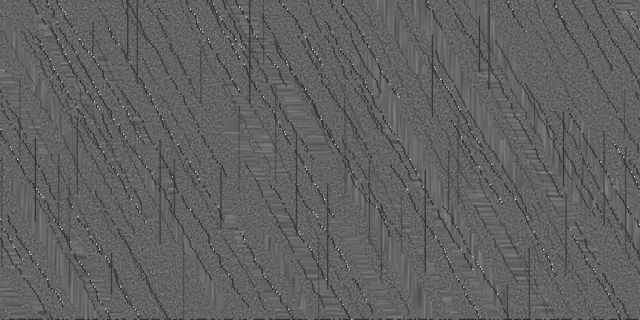
A Shadertoy shader for this texture:

```glsl
// Grey grain crossed by slanting beaded cracks, streaked bands and upright scratches.
#define GRAIN_SCALE 165.0
#define GRAIN_CONTRAST 0.135
#define STREAK_SCALE 140.0
#define STREAK_CONTRAST 0.18
#define BAND_COUNT 32
#define CRACK_COUNT 126
#define SCRATCH_COUNT 42
#define CRACK_WIDTH 0.0046
#define SCRATCH_WIDTH 0.0041
#define STEPS 128.0
#define SLANT 0.56
#define BASE_GREY 0.389

vec2 hash2(vec2 p) {
    vec3 q = fract(p.xyx * vec3(0.1031, 0.1030, 0.0973));
    q += dot(q, q.yzx + 33.33);
    return fract((q.xx + q.yz) * q.zy);
}

float slopeDot(vec2 cell, vec2 offset) {
    return dot(hash2(cell) * 2.0 - 1.0, offset);
}

float gradientNoise(vec2 p) {
    vec2 i = floor(p), f = fract(p);
    vec2 u = f * f * (3.0 - 2.0 * f);
    vec2 e = vec2(0.0, 1.0);
    return mix(mix(slopeDot(i, f), slopeDot(i + e.yx, f - e.yx), u.x),
               mix(slopeDot(i + e.xy, f - e.xy), slopeDot(i + e.yy, f - e.yy), u.x), u.y);
}

// Coverage of the interval lo..hi with edges softened over one pixel.
float span(float v, float lo, float hi, float px) {
    return clamp((v - lo) / px + 0.5, 0.0, 1.0) * clamp((hi - v) / px + 0.5, 0.0, 1.0);
}

float grain(vec2 p) {
    vec2 turned = mat2(0.8, 0.6, -0.6, 0.8) * p;
    float fine = gradientNoise(turned * GRAIN_SCALE);
    fine += gradientNoise(turned.yx * GRAIN_SCALE * vec2(0.8, 1.4) + 40.0);
    return BASE_GREY + GRAIN_CONTRAST * fine;
}

// Stepped slanting bands, filled with level or upright streaks.
float addBands(float grey, vec2 p, float px) {
    for (int i = 0; i < BAND_COUNT; i++) {
        float id = float(i);
        vec2 a = hash2(vec2(id, 11.3)), b = hash2(vec2(id, 27.9)), c = hash2(vec2(id, 43.1));
        bool level = c.x < 0.55;
        float cells = level ? mix(28.0, 80.0, c.y) : 100.0;
        float cell = floor((level ? p.y : p.x) * cells);
        vec2 stepped = level ? vec2(p.x, (cell + 0.5) / cells) : vec2((cell + 0.5) / cells, p.y);
        float jitter = (hash2(vec2(cell + 200.0, id)).x - 0.5) * 0.014;
        float start = 2.6 * (id + a.x) / float(BAND_COUNT);
        float s = stepped.x + SLANT * stepped.y - start + jitter;
        float width = mix(0.025, 0.06, a.y);
        float top = mix(0.25, 1.25, b.x);
        float mask = span(s, 0.0, width, px) * span(p.y, top - mix(0.25, 0.85, b.y), top, px);
        vec2 stretch = level ? vec2(9.0, STREAK_SCALE) : vec2(STREAK_SCALE, 9.0);
        float streak = gradientNoise(p * stretch + id * 7.3);
        float fill = BASE_GREY + 0.01 + STREAK_CONTRAST * streak;
        grey = mix(grey, fill, mask);
    }
    return grey;
}

// Staircase cracks spread evenly, a few carrying white beads.
float addCracks(float grey, vec2 p, float px) {
    float row = floor(p.y * STEPS);
    float y = (row + 0.5) / STEPS;
    for (int i = 0; i < CRACK_COUNT; i++) {
        float id = float(i);
        vec2 a = hash2(vec2(id, 61.7)), b = hash2(vec2(id, 83.3));
        float start = 2.65 * (id + 1.5 * a.x) / float(CRACK_COUNT);
        float top = mix(0.25, 1.3, b.x);
        float along = span(p.y, top - mix(0.25, 0.8, b.y), top, px);
        float x = p.x - start + (SLANT + 0.1 * (a.y - 0.5)) * y;
        if (along <= 0.0 || abs(x) > 0.06) continue;
        x += 0.018 * gradientNoise(vec2(y * 8.0, id + 0.5));
        x += 0.012 * gradientNoise(vec2(y * 50.0, id + 0.5));
        vec2 bead = hash2(vec2(row + 300.0, id));
        float strength = mix(0.4, 0.9, smoothstep(0.25, 0.8, a.y));
        float ink = span(x, -0.5 * CRACK_WIDTH, 0.5 * CRACK_WIDTH, px) * along;
        grey = mix(grey, 0.17, ink * strength * step(0.13, bead.x));
        float light = span(x, 0.4 * CRACK_WIDTH, 1.15 * CRACK_WIDTH, px) * along;
        light *= span(fract(p.y * STEPS), 0.0, 0.5, px * STEPS);
        grey = mix(grey, 0.9, light * step(0.78, bead.y) * step(0.72, a.y));
    }
    return grey;
}

// Straight upright scratches of varied length.
float addScratches(float grey, vec2 p, float px) {
    for (int i = 0; i < SCRATCH_COUNT; i++) {
        float id = float(i);
        vec2 a = hash2(vec2(id, 101.9)), b = hash2(vec2(id, 131.3));
        float x = p.x - 2.0 * (id + a.x) / float(SCRATCH_COUNT);
        float bottom = mix(-0.15, 0.85, a.y);
        float ink = span(x, -0.5 * SCRATCH_WIDTH, 0.5 * SCRATCH_WIDTH, px);
        ink *= span(p.y, bottom, bottom + mix(0.08, 0.36, b.x), px);
        grey = mix(grey, 0.18, ink * mix(0.4, 0.9, b.y));
    }
    return grey;
}

void mainImage(out vec4 fragColor, in vec2 fragCoord) {
    vec2 p = fragCoord / iResolution.y;
    float px = 1.0 / iResolution.y;
    float grey = addBands(grain(p), p, px);
    grey = addCracks(grey, p, px);
    grey = addScratches(grey, p, px);
    // Broken dark rim along the lower border.
    float rim = span(p.y, -0.01, 0.004, px) * step(0.4, hash2(vec2(floor(p.x * 150.0), 7.0)).x);
    grey = mix(grey, 0.2, rim);
    fragColor = vec4(vec3(clamp(grey, 0.0, 1.0)), 1.0);
}
```
